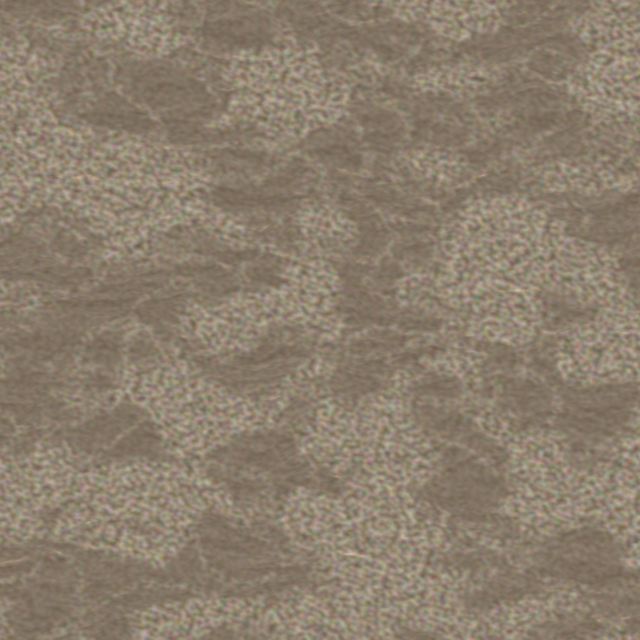
A WebGL 1 fragment shader for this texture:

```glsl
precision highp float;
// Weathered brown stone: smooth dark patches, grainy pale areas and lit horizontal ridges.
uniform vec2 u_resolution;

vec2 gradientAt(vec2 cell) {
  vec3 h = fract(cell.xyx * vec3(0.1031, 0.1030, 0.0973));
  h += dot(h, h.yzx + 33.33);
  float angle = 6.2832 * fract((h.x + h.y) * h.z);
  return vec2(cos(angle), sin(angle));
}

float gradientNoise(vec2 p) {
  vec2 i = floor(p);
  vec2 f = p - i;
  vec2 w = f * f * f * (f * (f * 6.0 - 15.0) + 10.0);
  float a = dot(gradientAt(i), f);
  float b = dot(gradientAt(i + vec2(1.0, 0.0)), f - vec2(1.0, 0.0));
  float c = dot(gradientAt(i + vec2(0.0, 1.0)), f - vec2(0.0, 1.0));
  float d = dot(gradientAt(i + 1.0), f - 1.0);
  return mix(mix(a, b, w.x), mix(c, d, w.x), w.y);
}

float fbm(vec2 p) {
  float sum = 0.0;
  float gain = 1.0;
  for (int i = 0; i < 4; i++) {
    sum += gain * gradientNoise(p);
    p = mat2(1.94, 0.3, -0.3, 1.94) * p + 17.3;
    gain *= 0.5;
  }
  return sum;
}

// Height of sharp crests, stretched along the horizontal
float ridgeHeight(vec2 p) {
  p *= vec2(7.0, 17.0);
  float sum = 0.0;
  float gain = 1.0;
  for (int i = 0; i < 4; i++) {
    sum -= gain * 2.0 * abs(gradientNoise(p));
    p = mat2(2.1, 0.15, -0.15, 1.9) * p + 31.7;
    gain *= 0.5;
  }
  return sum;
}

// Fine grain of one colour channel, slightly turned off the axes
float grain(vec2 p, float seed) {
  p = mat2(0.94, 0.34, -0.34, 0.94) * p + seed;
  return gradientNoise(p * vec2(98.0, 122.0)) + 0.5 * gradientNoise(p * 57.0 + 9.0);
}

void main() {
  vec2 uv = gl_FragCoord.xy / u_resolution.y;
  vec2 warp = vec2(gradientNoise(uv * 9.0 + 3.0), gradientNoise(uv * 9.0 + 41.0));
  vec2 p = uv + 0.025 * warp;

  // Pale areas, joined by thin veins across the dark patches
  float pale = smoothstep(-0.12, 0.16, fbm(p * vec2(4.5, 6.5) + 5.0));
  float vein = 1.0 - smoothstep(0.0, 0.13, abs(gradientNoise(p * vec2(8.0, 11.0) + 60.0)));
  pale = max(pale, 0.55 * vein);

  // Relief lit from above
  float relief = ridgeHeight(p) - ridgeHeight(p + vec2(0.0, 0.004));
  float glow = smoothstep(0.2, 0.62, relief);
  glow *= smoothstep(-0.25, 0.3, gradientNoise(uv * vec2(4.0, 9.0) + 80.0));

  // Grain is strong in the pale areas and faint in the dark ones
  float speck = grain(uv, 1.0);
  vec3 tint = vec3(grain(uv, 2.3), grain(uv, 4.7), grain(uv, 7.1));

  vec3 color = mix(vec3(0.505, 0.450, 0.385), vec3(0.585, 0.535, 0.465), pale);
  color += 0.11 * relief * mix(1.0, 0.75, pale);
  color += mix(0.05, 0.17, pale) * speck;
  color += mix(0.02, 0.075, pale) * tint;
  color += glow * vec3(0.17, 0.11, 0.06);
  gl_FragColor = vec4(clamp(color, 0.0, 1.0), 1.0);
}
```
